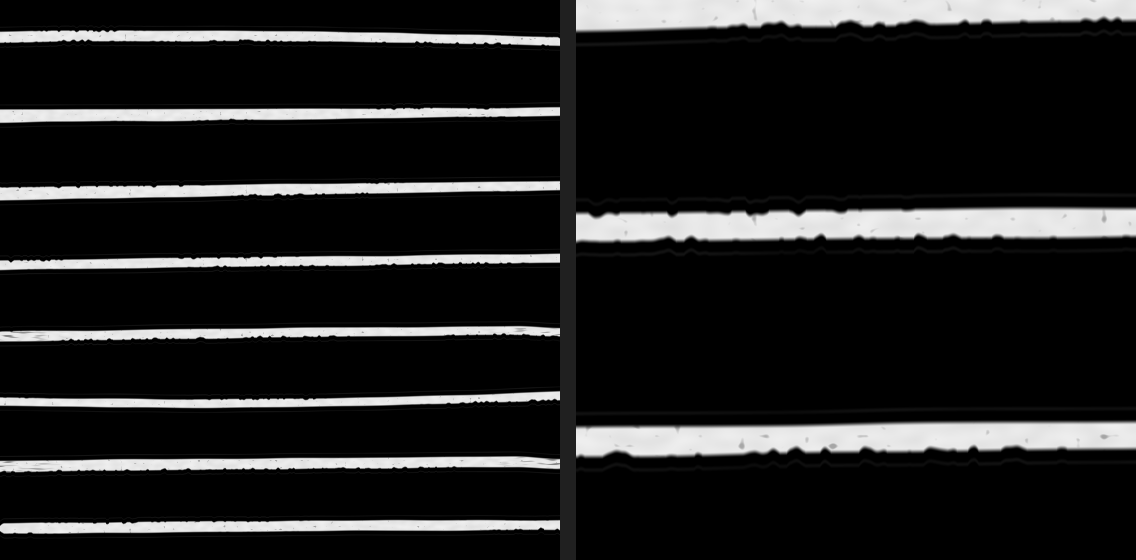
Left: the whole. Right: its middle third, enlarged.
A Shadertoy shader for this pattern:

```glsl
// Eight hand-painted white strokes running across a black ground.

// Per stroke, in thousandths of the canvas: height shift, tilt, bend.
const vec3 DRIFT[8] = vec3[8](
    vec3(0.0, -3.9, -5.2), vec3(-0.9, 3.9, 0.7), vec3(-1.9, 6.8, -0.3), vec3(-1.3, 6.2, -0.3),
    vec3(-3.0, 5.9, -1.0), vec3(-6.9, 5.2, 7.2), vec3(1.3, 4.2, -0.3), vec3(2.6, 3.3, -1.3));

// Per stroke, in thousandths: half width at the left and right ends.
const vec2 HALF_WIDTH[8] = vec2[8](
    vec2(10.0, 7.8), vec2(11.7, 7.5), vec2(11.5, 8.2), vec2(8.7, 7.8),
    vec2(9.2, 7.4), vec2(7.5, 7.7), vec2(10.2, 9.0), vec2(9.6, 8.9));

vec2 hashGradient(vec2 cell) {
    float angle = 6.2832 * fract(sin(dot(cell, vec2(127.1, 311.7))) * 43758.5);
    return vec2(cos(angle), sin(angle));
}

float gradientNoise(vec2 p) {
    vec2 i = floor(p), f = fract(p);
    vec2 u = f * f * f * (f * (f * 6.0 - 15.0) + 10.0);
    float a = dot(hashGradient(i), f);
    float b = dot(hashGradient(i + vec2(1, 0)), f - vec2(1, 0));
    float c = dot(hashGradient(i + vec2(0, 1)), f - vec2(0, 1));
    float d = dot(hashGradient(i + vec2(1, 1)), f - vec2(1, 1));
    return mix(mix(a, b, u.x), mix(c, d, u.x), u.y);
}

// Slow wobble of an edge, less the small bites found along some stretches.
float edgeOffset(float x, float seed) {
    float wobble = 0.0016 * gradientNoise(vec2(x * 9.0, seed));
    float chipped = smoothstep(0.0, 0.25, gradientNoise(vec2(x * 4.0, seed + 40.0)));
    float bite = max(0.0, gradientNoise(vec2(x * 130.0, seed + 80.0)));
    return wobble - 0.006 * chipped * bite;
}

// Signed distance to one stroke, negative inside.
float strokeDistance(vec2 p, int index) {
    float n = float(index), s = 2.0 * p.x - 1.0;
    float center = 0.935 - 0.14 * n + 0.0021 * n * n
                 + 0.001 * dot(DRIFT[index], vec3(1.0, s, s * s));
    float halfWidth = 0.001 * mix(HALF_WIDTH[index].x, HALF_WIDTH[index].y, p.x);

    // Two strokes sag at the right end; the lowest has a round left end.
    if (index == 4 || index == 6) center -= 0.004 * smoothstep(0.92, 1.0, p.x);
    if (index == 7) halfWidth *= sqrt(smoothstep(-0.004, 0.008, p.x));

    float seed = 3.0 * n + 0.5;
    float y = p.y - center;
    float top = y - halfWidth - edgeOffset(p.x, seed);
    float bottom = -y - halfWidth - edgeOffset(p.x, seed + 1.0);
    return max(top, bottom);
}

void mainImage(out vec4 fragColor, in vec2 fragCoord) {
    vec2 p = fragCoord / iResolution.xy;
    float soft = max(0.0018, 0.9 / iResolution.y);

    float ink = 0.0, halo = 0.0, wear = 0.0;
    for (int i = 0; i < 8; i++) {
        float d = strokeDistance(p, i);
        float cover = 1.0 - smoothstep(-soft, soft, d);
        ink = max(ink, cover);
        halo = max(halo, 1.0 - smoothstep(0.0, 0.002, abs(d - 0.008)));
        if (i == 4 || i == 6) wear = max(wear, cover * smoothstep(0.7, 1.0, abs(2.0 * p.x - 1.0)));
    }

    // Paint: faint mottling, sparse specks, dry streaks near worn ends.
    float paint = 0.91 + 0.05 * gradientNoise(p * vec2(60, 110));
    paint -= 0.25 * smoothstep(0.38, 0.6, gradientNoise(p * vec2(130, 170) + 7.3));
    paint -= 0.4 * wear * smoothstep(0.05, 0.45, gradientNoise(p * vec2(35, 230)));

    // Ground: black with a faint thin echo beside each edge.
    float echo = halo * (0.06 + 0.04 * gradientNoise(p * vec2(12, 40)));
    fragColor = vec4(vec3(mix(echo, paint, ink)), 1.0);
}
```
